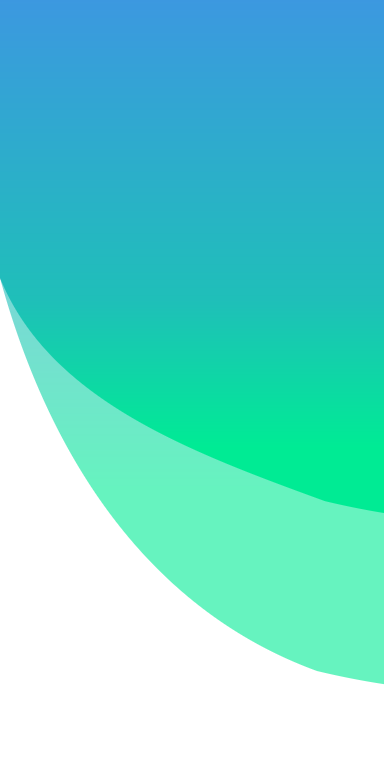
Reproduce this background procedurally as a Shadertoy shader.

```glsl
#define SKY_BLUE vec3(0.235, 0.597, 0.878)
#define TEAL vec3(0.122, 0.749, 0.725)
#define MINT vec3(0.0, 0.922, 0.582)
#define TEAL_HEIGHT 1.22
#define FRONT_MINT_HEIGHT 0.835
#define BACK_MINT_HEIGHT 0.724
#define BACK_OPACITY 0.6
#define CURVE_START vec2(0.0, 1.276)
#define TAIL_SLOPE 0.24
#define TAIL_BEND 0.25

vec2 cubicBezier(vec2 a, vec2 b, vec2 c, vec2 d, float t) {
    float s = 1.0 - t;
    return s * s * s * a + 3.0 * s * s * t * b + 3.0 * s * t * t * c + t * t * t * d;
}

// Height of the curved border at x, with a flatter tail past its end
float borderHeight(float x, vec2 handleA, vec2 handleB, vec2 end) {
    float low = 0.0, high = 1.0;
    for (int i = 0; i < 20; i++) {
        float t = 0.5 * (low + high);
        if (cubicBezier(CURVE_START, handleA, handleB, end, t).x < x) low = t;
        else high = t;
    }
    float tail = max(x - end.x, 0.0);
    float curve = cubicBezier(CURVE_START, handleA, handleB, end, high).y;
    return curve - tail * (TAIL_SLOPE - TAIL_BEND * tail);
}

// Antialiased coverage of the area above a border
float coverage(float d) {
    float pixel = length(vec2(dFdx(d), dFdy(d)));
    return clamp(d / max(pixel, 1e-5) + 0.5, 0.0, 1.0);
}

vec3 verticalGradient(float y, float mintHeight) {
    vec3 upper = mix(TEAL, SKY_BLUE, clamp((y - TEAL_HEIGHT) / (2.0 - TEAL_HEIGHT), 0.0, 1.0));
    return mix(MINT, upper, clamp((y - mintHeight) / (TEAL_HEIGHT - mintHeight), 0.0, 1.0));
}

void mainImage(out vec4 fragColor, in vec2 fragCoord) {
    // Canvas spans one unit across and two units up
    vec2 p = fragCoord / iResolution.xy * vec2(1.0, 2.0);

    float back = p.y - borderHeight(p.x, vec2(0.130, 0.802), vec2(0.391, 0.411), vec2(0.8255, 0.2526));
    float front = p.y - borderHeight(p.x, vec2(0.130, 0.958), vec2(0.495, 0.823), vec2(0.846, 0.695));

    // Translucent sheet over white, then the solid sheet on top
    vec3 color = mix(vec3(1.0), verticalGradient(p.y, BACK_MINT_HEIGHT), BACK_OPACITY * coverage(back));
    color = mix(color, verticalGradient(p.y, FRONT_MINT_HEIGHT), coverage(front));

    fragColor = vec4(color, 1.0);
}
```
